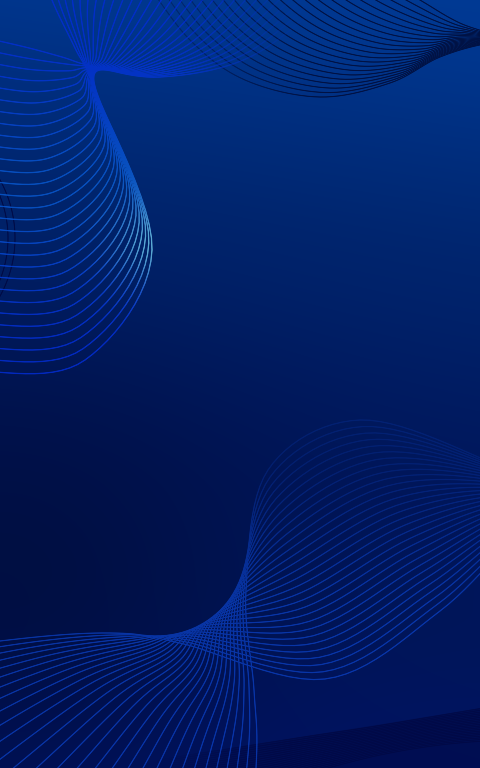
This background is drawn by a Shadertoy shader. Its source:

```glsl
// Deep blue gradient crossed by ribbons of fine, twisting lines.
// Each ribbon blends two guide splines; every blend step is one thin line,
// drawn by its distance and tinted by position. The sheet is 480 x 768, y down.

const vec2 SHEET = vec2(480.0, 768.0);
const int KNOTS = 9;
const int STEPS = 12;

const vec3 NAVY = vec3(0.0, 0.045, 0.22);
const vec3 INK = vec3(0.0, 0.025, 0.25);
const vec3 ROYAL = vec3(0.01, 0.17, 0.82);
const vec3 AZURE = vec3(0.03, 0.34, 0.80);
const vec3 ICE = vec3(0.42, 0.76, 0.90);

// Guide splines: the two outer lines of each ribbon
const vec2 FAN_A[KNOTS] = vec2[KNOTS](vec2(-60, 30), vec2(-20, 37), vec2(25, 47),
    vec2(62, 57), vec2(92, 66), vec2(160, 77), vec2(250, 57), vec2(330, -5), vec2(380, -60));
const vec2 FAN_B[KNOTS] = vec2[KNOTS](vec2(-120, 350), vec2(-20, 371), vec2(85, 360),
    vec2(152, 250), vec2(95, 90), vec2(75, 48), vec2(52, 0), vec2(40, -40), vec2(30, -80));
const vec2 VEIL_A[KNOTS] = vec2[KNOTS](vec2(90, -80), vec2(140, -25), vec2(190, 40),
    vec2(245, 80), vec2(320, 97), vec2(390, 83), vec2(440, 57), vec2(490, 43), vec2(540, 40));
const vec2 VEIL_B[KNOTS] = vec2[KNOTS](vec2(300, -80), vec2(340, -50), vec2(370, -30),
    vec2(400, -12), vec2(425, 3), vec2(450, 18), vec2(470, 27), vec2(500, 35), vec2(540, 40));
const vec2 WAVE_A[KNOTS] = vec2[KNOTS](vec2(-300, 700), vec2(-160, 665), vec2(0, 641),
    vec2(110, 633), vec2(180, 643), vec2(325, 679), vec2(440, 611), vec2(530, 525), vec2(600, 500));
const vec2 WAVE_B[KNOTS] = vec2[KNOTS](vec2(180, 1100), vec2(240, 930), vec2(256, 768),
    vec2(254, 690), vec2(246, 590), vec2(268, 470), vec2(360, 420), vec2(490, 462), vec2(600, 520));
const vec2 MESH_A[KNOTS] = vec2[KNOTS](vec2(40, 790), vec2(100, 772), vec2(170, 758),
    vec2(240, 747), vec2(310, 736), vec2(370, 727), vec2(430, 717), vec2(490, 707), vec2(540, 700));
const vec2 MESH_B[KNOTS] = vec2[KNOTS](vec2(60, 760), vec2(120, 775), vec2(190, 790),
    vec2(260, 785), vec2(320, 770), vec2(380, 755), vec2(440, 745), vec2(500, 740), vec2(560, 738));

float segmentDistance(vec2 p, vec2 a, vec2 b) {
    vec2 ab = b - a;
    return length(p - a - ab * clamp(dot(p - a, ab) / dot(ab, ab), 0.0, 1.0));
}

vec2 bezier(vec2 a, vec2 b, vec2 c, vec2 d, float t) {
    float s = 1.0 - t;
    return s * s * (s * a + 3.0 * t * b) + t * t * (3.0 * s * c + t * d);
}

// Soft-edged stroke from a distance
float stroke(float dist, float halfWidth, float pixel) {
    return 1.0 - smoothstep(halfWidth - 0.5 * pixel, halfWidth + 0.5 * pixel, dist);
}

// Distance to the nearest line of a ribbon; spans far from p are skipped
float ribbonDistance(vec2 p, vec2 first[KNOTS], vec2 last[KNOTS], int count) {
    const float REACH = 4.0;
    float nearest = 1e3;
    for (int i = 0; i < count; i++) {
        float blend = float(i) / float(count - 1);
        for (int k = 1; k < KNOTS - 2; k++) {
            vec2 before = mix(first[k - 1], last[k - 1], blend);
            vec2 a = mix(first[k], last[k], blend);
            vec2 d = mix(first[k + 1], last[k + 1], blend);
            vec2 after = mix(first[k + 2], last[k + 2], blend);
            vec2 b = a + (d - before) / 6.0;
            vec2 c = d - (after - a) / 6.0;
            vec2 low = min(min(a, b), min(c, d)) - REACH;
            vec2 high = max(max(a, b), max(c, d)) + REACH;
            if (any(lessThan(p, low)) || any(greaterThan(p, high))) continue;
            vec2 from = a;
            for (int s = 1; s <= STEPS; s++) {
                vec2 to = bezier(a, b, c, d, float(s) / float(STEPS));
                nearest = min(nearest, segmentDistance(p, from, to));
                from = to;
            }
        }
    }
    return nearest;
}

// Tilted vertical gradient with a dim left side low down
vec3 background(vec2 uv) {
    float h = uv.y + 0.09 * (0.5 - uv.x);
    vec3 col = mix(vec3(0.0, 0.225, 0.58), vec3(0.0, 0.15, 0.44), smoothstep(-0.08, 0.32, h));
    col = mix(col, vec3(0.0, 0.085, 0.355), smoothstep(0.2, 0.66, h));
    col = mix(col, vec3(0.0, 0.075, 0.39), smoothstep(0.75, 1.0, h));
    float shade = exp(-dot((uv - vec2(0.0, 0.76)) * vec2(1.8, 3.2), (uv - vec2(0.0, 0.76)) * vec2(1.8, 3.2)));
    return mix(col, NAVY, 0.7 * shade);
}

void mainImage(out vec4 fragColor, in vec2 fragCoord) {
    vec2 uv = fragCoord / iResolution.xy;
    uv.y = 1.0 - uv.y;
    vec2 p = uv * SHEET;
    float pixel = SHEET.x / iResolution.x;
    vec3 col = background(uv);

    // Dark mesh along the lower right
    float slope = 747.0 - 0.16 * (p.x - 240.0);
    float rise = smoothstep(130.0, 290.0, p.x);
    col = mix(col, INK, 0.45 * rise * smoothstep(-1.0, 1.0, p.y - slope));
    col = mix(col, INK, 0.6 * rise * stroke(ribbonDistance(p, MESH_A, MESH_B, 20), 0.6, pixel));

    // Dark veil at the upper right and twin arcs at the left edge
    float veil = stroke(ribbonDistance(p, VEIL_A, VEIL_B, 22), 0.6, pixel);
    col = mix(col, NAVY, veil * mix(0.35, 0.85, smoothstep(170.0, 330.0, p.x)));
    float ring = length(p - vec2(-105.0, 238.0));
    col = mix(col, INK, 0.8 * stroke(min(abs(ring - 120.0), abs(ring - 113.0)), 0.6, pixel));

    // Lower wave, fading towards its crest
    float wave = stroke(ribbonDistance(p, WAVE_A, WAVE_B, 30), 0.65, pixel);
    float crest = mix(0.22, 0.75, smoothstep(450.0, 620.0, p.y));
    col = mix(col, vec3(0.04, 0.25, 0.76), wave * crest);

    // Upper fan, icy at its right-hand bulge and fading past the twist
    float fan = stroke(ribbonDistance(p, FAN_A, FAN_B, 29), 0.7, pixel);
    vec3 tint = mix(ROYAL, AZURE, exp(-pow((p.y - 190.0) / 90.0, 2.0)));
    tint = mix(tint, ICE, exp(-dot(p - vec2(154, 245), p - vec2(154, 245)) / 1800.0));
    col = mix(col, tint, 0.85 * fan * (1.0 - smoothstep(150.0, 330.0, p.x)));

    fragColor = vec4(col, 1.0);
}
```
